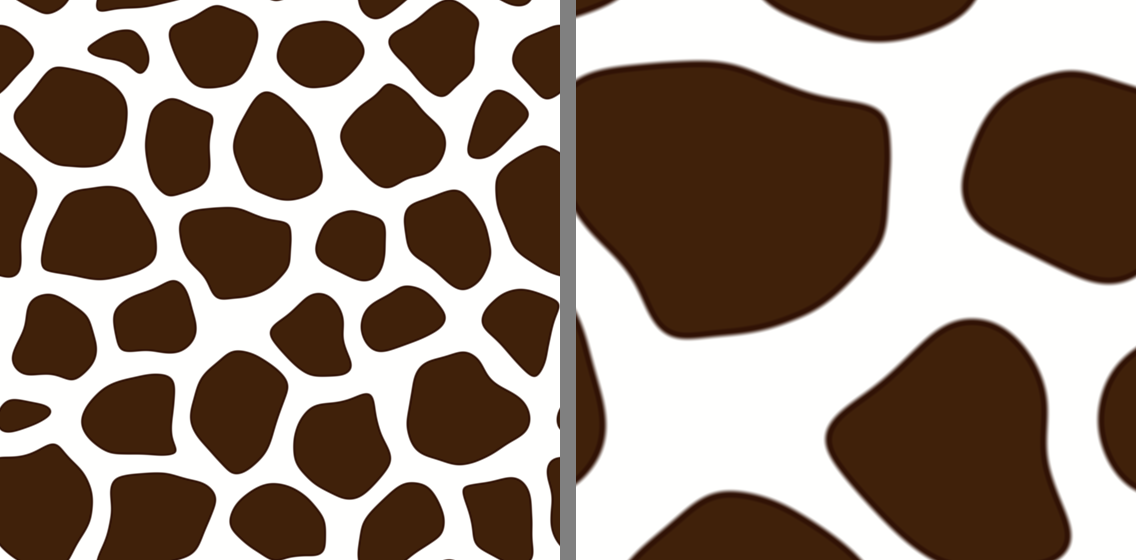
Left: the whole. Right: its middle third, enlarged.
Give the GLSL for this pattern, as a WebGL 1 fragment shader.

```glsl
precision highp float;
// Seamless cow hide: smooth dark brown spots parted by white channels.
// Spots are weighted Voronoi cells on a staggered, wrapping grid; a smooth
// minimum rounds their corners and gradient noise bends them into lobes.

uniform vec2 u_resolution;

#define GRID vec2(5.0, 6.0)   // spots per canvas; the row count must be even
#define JITTER 0.62           // scatter of the spot centres, in cells
#define SIZE_VARIETY 0.012    // spread of the cell weights
#define INSET 0.0195          // half width of the white channels
#define ROUNDING 0.013        // corner radius scale
#define WARP_PERIOD 7.0       // whole noise repeats per canvas
#define WARP_AMOUNT 0.045     // strength of the lobes
#define RIPPLE_AMOUNT 0.010   // smaller waves along the outline
#define EDGE 0.0038           // width of the soft edge
#define HIDE_WHITE vec3(1.0, 1.0, 0.995)
#define SPOT_BROWN vec3(0.25, 0.13, 0.04)
#define RIM_BROWN vec3(0.19, 0.07, 0.02)

vec3 hash3(vec2 p, float seed) {
  vec3 q = fract(vec3(p.xyx + seed * 1.37) * vec3(0.1031, 0.1030, 0.0973));
  q += dot(q, q.yxz + 33.33);
  return fract((q.xxy + q.yzz) * q.zyx);
}

vec2 wrapCell(vec2 cell, vec2 period) {
  return floor(mod(cell + 0.5, period));
}

// Dot product of a lattice point's random unit gradient with the offset.
float lattice(vec2 cell, vec2 offset, float period, float seed) {
  float angle = 6.28319 * hash3(wrapCell(cell, vec2(period)), seed).x;
  return dot(vec2(cos(angle), sin(angle)), offset);
}

// Gradient noise that repeats a whole number of times over the canvas.
float noise(vec2 p, float period, float seed) {
  p *= period;
  vec2 i = floor(p), f = p - i, e = vec2(1.0, 0.0);
  vec2 u = f * f * f * (f * (f * 6.0 - 15.0) + 10.0);
  float low = mix(lattice(i, f, period, seed),
                  lattice(i + e, f - e, period, seed), u.x);
  float high = mix(lattice(i + e.yx, f - e.yx, period, seed),
                   lattice(i + 1.0, f - 1.0, period, seed), u.x);
  return mix(low, high, u.y);
}

// Centre (xy) and weight (z) of the spot in a grid cell.
vec3 spotSite(vec2 cell) {
  vec3 h = hash3(wrapCell(cell, GRID), 11.0) - 0.5;
  float stagger = 0.5 * mod(cell.y, 2.0);
  vec2 centre = cell + 0.5 + vec2(stagger, 0.0) + JITTER * h.xy;
  return vec3(centre / GRID, SIZE_VARIETY * h.z);
}

// Grid cell near p, shifted by whole cells; odd rows are staggered.
vec2 nearbyCell(vec2 p, vec2 shift) {
  float row = floor(p.y * GRID.y) + shift.y;
  float column = floor(p.x * GRID.x - 0.5 * mod(row, 2.0)) + shift.x;
  return vec2(column, row);
}

// Positive inside the spots, negative in the channels.
float spotField(vec2 p) {
  vec2 q = p + WARP_AMOUNT * vec2(noise(p, WARP_PERIOD, 3.0),
                                  noise(p, WARP_PERIOD, 29.0));

  // Find the cell that owns the point.
  float nearest = 100.0;
  vec3 owner = vec3(0.0);
  for (int y = -2; y <= 2; y++) {
    for (int x = -2; x <= 2; x++) {
      vec3 site = spotSite(nearbyCell(q, vec2(float(x), float(y))));
      vec2 d = q - site.xy;
      float power = dot(d, d) - site.z;
      if (power < nearest) { nearest = power; owner = site; }
    }
  }

  // Blend the distances to all its borders with a smooth minimum.
  float sum = 0.0;
  for (int y = -2; y <= 2; y++) {
    for (int x = -2; x <= 2; x++) {
      vec3 site = spotSite(nearbyCell(q, vec2(float(x), float(y))));
      float gap = length(site.xy - owner.xy);
      if (gap > 0.001) {
        vec2 d = q - site.xy;
        float border = (dot(d, d) - site.z - nearest) / (2.0 * gap);
        sum += exp(-border / ROUNDING);
      }
    }
  }
  float ripple = RIPPLE_AMOUNT * noise(p, 2.0 * WARP_PERIOD - 1.0, 47.0);
  return -ROUNDING * log(sum) - INSET + ripple;
}

void main() {
  vec2 p = gl_FragCoord.xy / u_resolution;

  // Divide by the slope to get an even edge width.
  vec2 e = vec2(0.001, 0.0);
  float field = spotField(p);
  vec2 slope = vec2(spotField(p + e.xy), spotField(p + e.yx)) - field;
  float dist = field / clamp(length(slope) / e.x, 0.3, 2.0);

  float halfEdge = 0.5 * max(EDGE, 1.5 / u_resolution.y);
  float spot = smoothstep(-halfEdge, halfEdge, dist);
  float rim = 1.0 - smoothstep(halfEdge + 0.001, halfEdge + 0.003, dist);
  vec3 brown = mix(SPOT_BROWN, RIM_BROWN, rim);
  gl_FragColor = vec4(mix(HIDE_WHITE, brown, spot), 1.0);
}
```
